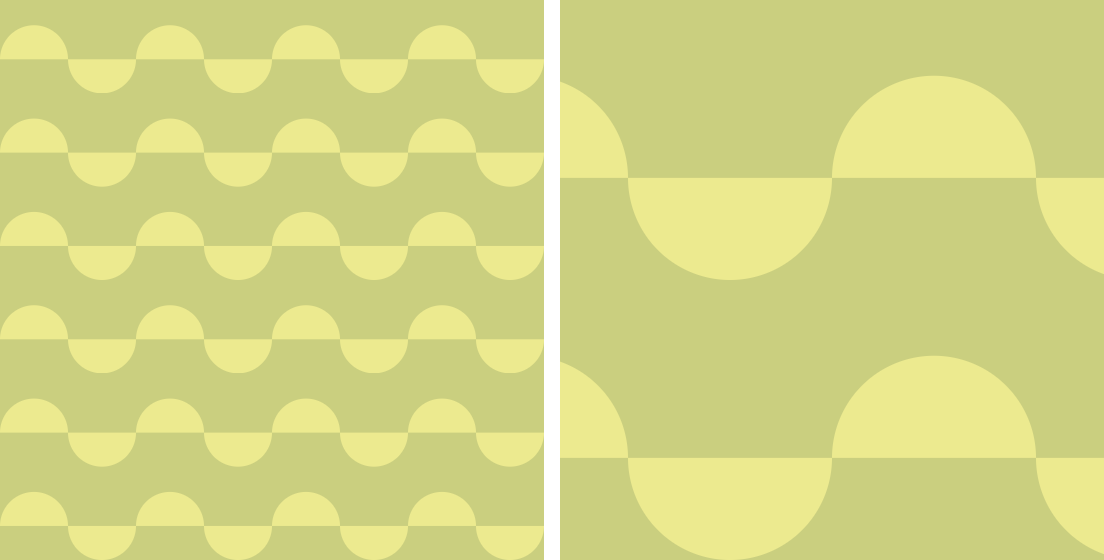
Left: the whole. Right: its middle third, enlarged.
This pattern is drawn by a Shadertoy shader. Its source:

```glsl
// Rows of half-discs on a flat ground, alternately standing on and hanging from
// a shared baseline. The canvas is split into 8 columns by 6 rows, and each cell
// holds one half-disc, drawn as a circle distance cut by a half-plane.

// Signed distance to a unit half-disc; side is +1 for the upper half, -1 for the lower.
float halfDisc(vec2 p, float side) {
    return max(length(p) - 1.0, -side * p.y);
}

void mainImage(out vec4 fragColor, in vec2 fragCoord) {
    // Whole numbers of cells, so opposite edges join
    vec2 grid = fragCoord / iResolution.xy * vec2(8.0, 6.0);
    vec2 cell = fract(grid);

    // Local position in disc radii; the baseline sits one radius above the row's foot
    float rowHeight = 2.7416;
    vec2 p = vec2(2.0 * cell.x - 1.0, cell.y * rowHeight - 1.0);

    // Even columns point up, odd columns point down
    float side = 1.0 - 2.0 * mod(floor(grid.x), 2.0);

    // Coverage over one pixel, measured in radii
    float pixel = 16.0 / iResolution.x;
    float coverage = clamp(0.5 - halfDisc(p, side) / pixel, 0.0, 1.0);

    vec3 ground = vec3(0.794, 0.81, 0.498);
    vec3 disc = vec3(0.925, 0.918, 0.56);
    fragColor = vec4(mix(ground, disc, coverage), 1.0);
}
```
